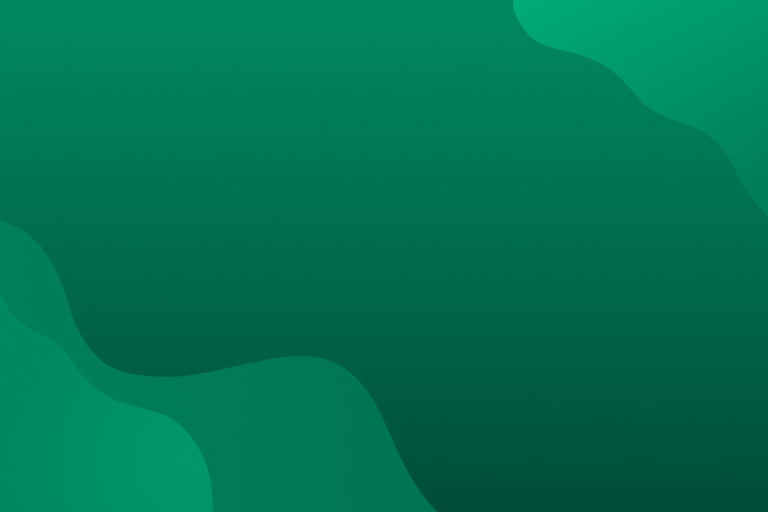
This background is drawn by a Shadertoy shader. Its source:

```glsl
// Green vertical gradient with wavy translucent-looking blobs in two opposite corners.

#define TOP_COLOR     vec3(0.0, 0.540, 0.380)
#define BOTTOM_COLOR  vec3(0.0, 0.300, 0.220)
#define WAVE_LEFT     vec3(0.0, 0.500, 0.357)
#define WAVE_RIGHT    vec3(0.0, 0.455, 0.325)
#define POOL_COLOR    vec3(0.0, 0.540, 0.380)
#define POOL_GLOW     vec3(0.0, 0.590, 0.412)
#define CORNER_COLOR  vec3(0.0, 0.670, 0.470)
#define CORNER_FADE   vec3(0.0, 0.490, 0.350)
#define GRAIN         0.006
#define GRAIN_CELLS   342.0

const int KNOTS = 9;

// Each knot holds x, y and the travel angle in degrees; unit is canvas height.
const vec3 WAVE_EDGE[KNOTS] = vec3[KNOTS](
    vec3(0.000, 0.568, -12.0), vec3(0.094, 0.498, -56.0), vec3(0.131, 0.414, -74.0),
    vec3(0.205, 0.291, -36.0), vec3(0.332, 0.264,   0.0), vec3(0.586, 0.305,   0.0),
    vec3(0.703, 0.254, -48.0), vec3(0.771, 0.131, -66.0), vec3(0.854, 0.000, -45.0));

const vec3 POOL_EDGE[KNOTS] = vec3[KNOTS](
    vec3(0.000, 0.424, -62.0), vec3(0.049, 0.363, -36.0), vec3(0.094, 0.340, -28.0),
    vec3(0.154, 0.275, -54.0), vec3(0.205, 0.229, -34.0), vec3(0.254, 0.209, -16.0),
    vec3(0.342, 0.178, -36.0), vec3(0.396, 0.109, -64.0), vec3(0.416, 0.000, -90.0));

const vec3 CORNER_EDGE[KNOTS] = vec3[KNOTS](
    vec3(1.002, 1.000, -90.0), vec3(1.027, 0.938, -55.0), vec3(1.113, 0.898, -14.0),
    vec3(1.205, 0.854, -43.0), vec3(1.254, 0.801, -46.0), vec3(1.338, 0.758, -18.0),
    vec3(1.420, 0.697, -58.0), vec3(1.449, 0.643, -63.0), vec3(1.500, 0.576, -48.0));

float hash(vec2 cell) {
    return fract(sin(dot(cell, vec2(12.9898, 78.233))) * 43758.5453);
}

// Diagonal frame: first axis runs down-right, second runs up-right.
vec2 toDiagonal(vec2 p) {
    return vec2(p.x - p.y, p.x + p.y) * 0.70711;
}

// Converts a knot to diagonal position and slope.
vec3 diagonalKnot(vec3 knot) {
    return vec3(toDiagonal(knot.xy), tan(radians(knot.z + 45.0)));
}

// Approximate signed distance to a Hermite curve, positive on its upper-right side.
float edgeDistance(vec2 p, vec3 edge[KNOTS]) {
    vec2 q = toDiagonal(p);
    vec3 a = diagonalKnot(edge[0]);
    float height = a.y + a.z * (q.x - a.x);
    float slope = a.z;
    for (int i = 1; i < KNOTS; i++) {
        vec3 b = diagonalKnot(edge[i]);
        if (q.x >= a.x) {
            float span = b.x - a.x;
            float t = min((q.x - a.x) / span, 1.0);
            float blend = t * t * (3.0 - 2.0 * t);
            height = mix(a.y, b.y, blend)
                   + span * t * (1.0 - t) * (a.z * (1.0 - t) - b.z * t)
                   + b.z * max(q.x - b.x, 0.0);
            slope = 6.0 * t * (1.0 - t) * (b.y - a.y) / span
                  + a.z * (1.0 - t) * (1.0 - 3.0 * t) + b.z * t * (3.0 * t - 2.0);
        }
        a = b;
    }
    return (q.y - height) * inversesqrt(1.0 + slope * slope);
}

// Antialiased coverage of the positive side.
float coverage(float d) {
    return clamp(0.5 + d * iResolution.y, 0.0, 1.0);
}

void mainImage(out vec4 fragColor, in vec2 fragCoord) {
    vec2 p = fragCoord / iResolution.y;
    p.x *= 1.5 * iResolution.y / iResolution.x;

    // Backdrop
    vec3 color = mix(BOTTOM_COLOR, TOP_COLOR, p.y);

    // Broad lower-left wave
    vec3 wave = mix(WAVE_LEFT, WAVE_RIGHT, clamp(p.x / 0.85, 0.0, 1.0));
    color = mix(color, wave, coverage(-edgeDistance(p, WAVE_EDGE)));

    // Inner pool, brighter towards its right shoulder
    float glow = 1.0 - smoothstep(0.0, 0.36, distance(p, vec2(0.37, 0.10)));
    vec3 pool = mix(POOL_COLOR, POOL_GLOW, glow);
    color = mix(color, pool, coverage(-edgeDistance(p, POOL_EDGE)));

    // Upper-right corner, fading down and to the right
    float fade = dot(vec2(p.x - 1.02, 1.0 - p.y), vec2(0.83, 1.67));
    vec3 corner = mix(CORNER_COLOR, CORNER_FADE, clamp(fade, 0.0, 1.0));
    color = mix(color, corner, coverage(edgeDistance(p, CORNER_EDGE)));

    // Faint grain
    color += GRAIN * (hash(floor(p * GRAIN_CELLS)) - 0.5);
    fragColor = vec4(clamp(color, 0.0, 1.0), 1.0);
}
```
